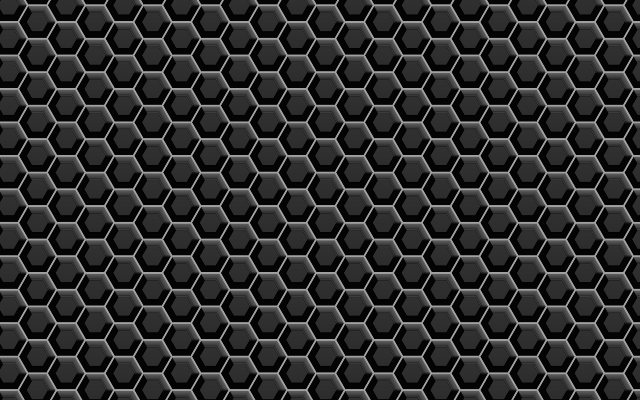
This pattern is drawn by a WebGL 1 fragment shader. Its source:

```glsl
precision highp float;

uniform vec2 u_resolution;

// Layout, in canvas heights
const vec2 PITCH = vec2(0.07208, 0.08365);   // column step, row step
const vec2 ORIGIN = vec2(0.6700, 0.6104);    // centre of one cell

// Sizes, in cell heights
const float APOTHEM = 0.5;
const float RIM_HALF_WIDTH = 0.027;
const float FLOOR_APOTHEM = 0.275;
const float GLINT_OFFSET = 0.022;
const float GLINT_HALF_WIDTH = 0.012;
const float SEAM_BLUR = 0.07;

// Greys and lighting
const float RIM_GREY = 0.63;
const float FLOOR_GREY = 0.183;
const float SHADOW_GREY = 0.015;
const float WALL_TOP_GREY = 0.40;
const float WALL_FOOT_GREY = 0.16;
const float GLINT_GREY = 0.30;
const vec2 LIGHT_DIR = vec2(0.45, 0.893);

const vec2 SLANT = vec2(0.8660254, 0.5);
const vec2 LATTICE = vec2(1.7320508, 1.0);

// Offset from the nearest centre of a flat-topped hexagon lattice
vec2 hexCell(vec2 p) {
  vec2 a = mod(p + 0.5 * LATTICE, LATTICE) - 0.5 * LATTICE;
  vec2 b = mod(p, LATTICE) - 0.5 * LATTICE;
  return dot(a, a) < dot(b, b) ? a : b;
}

// Apothem of the concentric hexagon through p
float hexRadius(vec2 p) {
  p = abs(p);
  return max(p.y, dot(p, SLANT));
}

// Outward normal of the wall under p, softened at the seams
vec2 wallNormal(vec2 p) {
  vec2 side = clamp(p / SEAM_BLUR, -1.0, 1.0);
  float flatness = abs(p.y) - dot(abs(p), SLANT);
  float blend = smoothstep(-0.5 * SEAM_BLUR, 0.5 * SEAM_BLUR, flatness);
  return mix(side * SLANT, vec2(0.0, side.y), blend);
}

// Antialiased mask of the region where d is negative
float cover(float d, float pixel) {
  return 1.0 - smoothstep(-0.5 * pixel, 0.5 * pixel, d);
}

void main() {
  vec2 p = gl_FragCoord.xy / u_resolution.y;
  vec2 cell = hexCell((p - ORIGIN) / vec2(PITCH.x / SLANT.x, PITCH.y));
  float pixel = 1.0 / (u_resolution.y * PITCH.y);
  float radius = hexRadius(cell);

  // Sloping walls, lit from the upper right
  float lit = smoothstep(0.05, 0.75, dot(wallNormal(cell), LIGHT_DIR));
  float rise = clamp((radius - FLOOR_APOTHEM) / (APOTHEM - FLOOR_APOTHEM), 0.0, 1.0);
  float grey = mix(SHADOW_GREY, mix(WALL_FOOT_GREY, WALL_TOP_GREY, rise), lit);

  // Dark groove and fine glint around the lit side of the floor
  float groove = 1.0 - smoothstep(0.0, 0.08, radius - FLOOR_APOTHEM);
  grey *= 1.0 - 0.55 * groove;
  float glint = cover(abs(radius - FLOOR_APOTHEM - GLINT_OFFSET) - GLINT_HALF_WIDTH, pixel);
  grey = mix(grey, GLINT_GREY, glint * lit * 0.7);

  // Flat floor
  float floorGrey = FLOOR_GREY + 0.03 * cell.y;
  grey = mix(grey, floorGrey, cover(radius - FLOOR_APOTHEM, pixel));

  // Bright rim shared by neighbouring cells
  grey = mix(grey, RIM_GREY, cover(APOTHEM - radius - RIM_HALF_WIDTH, pixel));

  gl_FragColor = vec4(vec3(grey), 1.0);
}
```
